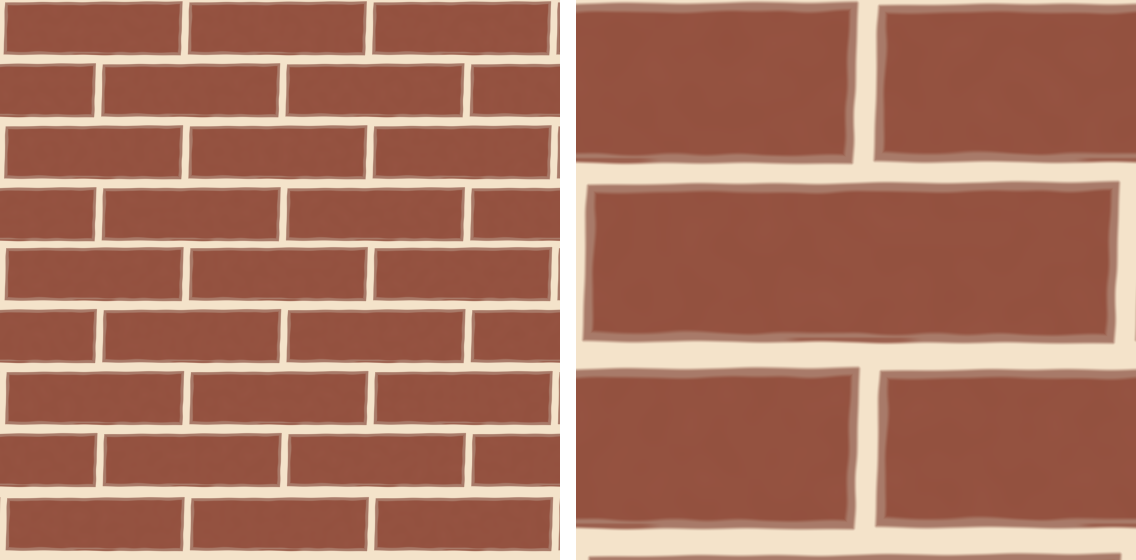
Left, the full canvas; right, a detail of the centre.
Give the GLSL for this pattern, as a WebGL 2 fragment shader.

```glsl
#version 300 es
precision highp float;
// Running-bond brick wall: nine courses of three bricks, alternate courses shifted.
// Each brick is a slightly skewed box distance, shaded as a soft pale rim around
// a flat red face; gradient noise makes the outline look hand-drawn.
uniform vec2 u_resolution;
out vec4 outColor;

vec2 gradientAt(vec2 cell) {
  float angle = 6.2832 * fract(sin(dot(cell, vec2(127.1, 311.7))) * 4375.85);
  return vec2(cos(angle), sin(angle));
}

float gradientNoise(vec2 p) {
  vec2 i = floor(p), f = fract(p);
  vec2 u = f * f * f * (f * (f * 6.0 - 15.0) + 10.0);
  vec2 e = vec2(1.0, 0.0);
  return mix(
    mix(dot(gradientAt(i), f), dot(gradientAt(i + e), f - e), u.x),
    mix(dot(gradientAt(i + e.yx), f - e.yx), dot(gradientAt(i + 1.0), f - 1.0), u.x),
    u.y);
}

float boxDistance(vec2 p, vec2 halfSize) {
  vec2 q = abs(p) - halfSize;
  return length(max(q, 0.0)) + min(max(q.x, q.y), 0.0);
}

void main() {
  // The canvas is 768 units wide and high, with y measured down from the top
  vec2 uv = gl_FragCoord.xy / u_resolution;
  vec2 p = 768.0 * vec2(uv.x, 1.0 - uv.y);
  float pixel = 768.0 / min(u_resolution.x, u_resolution.y);

  // Course layout: the fifth to eighth courses sit a little higher
  float course = min(floor((p.y + 3.5) / 85.0), 8.0);
  float lift = step(3.5, course) * step(course, 7.5) * 2.9;
  float centerX = 127.5 + 0.35 * course + 133.5 * mod(course, 2.0);
  vec2 q = vec2(mod(p.x - centerX + 126.35, 252.7) - 126.35,
                p.y - 39.0 - 85.0 * course + lift);

  // Leaning, slightly flared brick outline
  vec2 leaning = vec2(q.x + 0.03 * q.y, q.y);
  float d = boxDistance(leaning, vec2(120.8, 35.6 + 0.005 * q.x)) - 0.8;
  d += 0.9 * gradientNoise(q * vec2(0.035, 0.06));

  // Flat face with faint mottling
  vec3 face = vec3(0.58, 0.32, 0.25) + 0.008 * gradientNoise(p * 0.06);
  vec3 rimColor = vec3(0.66, 0.48, 0.41);
  vec3 mortar = vec3(0.957, 0.89, 0.793);

  // Pale rim of uneven width, with a darker stroke under the lower edge
  float rimWidth = 4.0 + 1.2 * gradientNoise(q * 0.045 + 7.3);
  float rim = smoothstep(-rimWidth - 1.2, -rimWidth + 1.2, d);
  float stroke = smoothstep(-32.0, -22.0, q.x) * smoothstep(34.0, 22.0, q.x);
  stroke *= smoothstep(33.5, 35.0, q.y);
  vec3 color = mix(face, rimColor, rim * (1.0 - 0.65 * stroke));

  // Soft transition to mortar
  float soft = max(1.1, 0.75 * pixel);
  color = mix(color, mortar, smoothstep(-soft, soft, d));
  outColor = vec4(color, 1.0);
}
```
